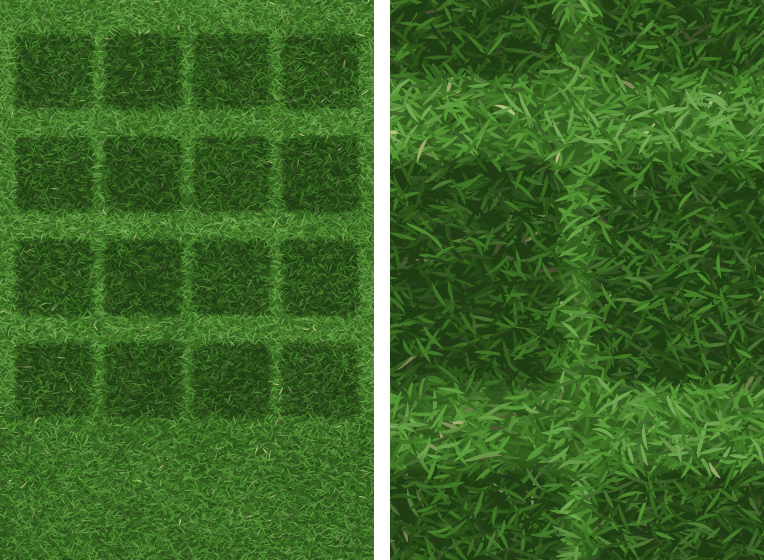
Left, the full canvas; right, a detail of the centre.
A WebGL 2 fragment shader for this texture:

```glsl
#version 300 es
precision highp float;

uniform vec2 u_resolution;
out vec4 outColor;

// Lengths are fractions of the canvas width
const vec2 GRID_COUNT = vec2(4.0, 4.0);
const vec2 FIRST_CENTER = vec2(0.1455, 0.480);
const vec2 PITCH = vec2(0.2370, 0.2752);
const vec2 HALF_SIZE = vec2(0.103, 0.101);
const float CORNER = 0.022;
const float EDGE_SOFTNESS = 0.010;

const int LAYERS = 8;
const float CELL = 0.0165;
const float BLADE_HALF_WIDTH = 0.0017;
const float BLADE_BEND = 0.45;
const float ANGLE_SPREAD = 2.7;
const float SHADE_SPREAD = 0.66;
const float OLIVE_SHARE = 0.24;
const float STRAW_SHARE = 0.012;

const float PATH_TONE = 0.67;
const float SQUARE_TONE = 0.32;
const float LOWER_TONE = 0.56;
const float PATCH_TONE = 0.18;

const vec3 DEEP = vec3(0.12, 0.24, 0.07);
const vec3 DARK = vec3(0.18, 0.34, 0.10);
const vec3 MID = vec3(0.25, 0.47, 0.15);
const vec3 BRIGHT = vec3(0.34, 0.60, 0.21);
const vec3 PALE = vec3(0.46, 0.67, 0.34);
const vec3 OLIVE = vec3(0.30, 0.45, 0.21);
const vec3 STRAW = vec3(0.58, 0.62, 0.40);

float hash(vec2 p) {
  return fract(sin(dot(p, vec2(127.1, 311.7))) * 43758.5453);
}

float noise(vec2 p) {
  vec2 i = floor(p), f = fract(p);
  f = f * f * (3.0 - 2.0 * f);
  return mix(mix(hash(i), hash(i + vec2(1, 0)), f.x),
             mix(hash(i + vec2(0, 1)), hash(i + vec2(1, 1)), f.x), f.y);
}

float roundedBox(vec2 p, vec2 halfSize, float radius) {
  vec2 q = abs(p) - halfSize + radius;
  return length(max(q, 0.0)) + min(max(q.x, q.y), 0.0) - radius;
}

// Lawn brightness: darker squares between light paths
float lawnTone(vec2 p) {
  vec2 id = clamp(round((p - FIRST_CENTER) / PITCH), vec2(0.0), GRID_COUNT - 1.0);
  float d = roundedBox(p - FIRST_CENTER - id * PITCH, HALF_SIZE, CORNER);
  float inside = 1.0 - smoothstep(-EDGE_SOFTNESS, EDGE_SOFTNESS, d);
  float ground = mix(LOWER_TONE, PATH_TONE, smoothstep(0.30, 0.48, p.y));
  float square = SQUARE_TONE + 0.06 * (hash(id + 3.0) - 0.5);
  return mix(ground, square, inside);
}

vec3 grassRamp(float v) {
  vec3 c = mix(DEEP, DARK, smoothstep(0.0, 0.28, v));
  c = mix(c, MID, smoothstep(0.28, 0.52, v));
  c = mix(c, BRIGHT, smoothstep(0.52, 0.76, v));
  return mix(c, PALE, smoothstep(0.76, 1.0, v));
}

void main() {
  vec2 p = gl_FragCoord.xy / u_resolution.x;
  float pixel = 1.0 / u_resolution.x;
  float patches = 0.6 * noise(p * 9.0) + 0.4 * noise(p * 28.0) - 0.5;
  float clump = noise(p * 14.0 + 40.0) - 0.5;
  vec3 color = grassRamp(lawnTone(p) - 0.3);

  // Overlapping blades, from shaded roots to lit tips
  for (int layer = 0; layer < LAYERS; layer++) {
    float level = float(layer);
    vec2 shift = level * vec2(0.37, 0.71);
    float depth = mix(-0.24, 0.05, level / float(LAYERS - 1));
    vec2 home = floor(p / CELL + shift);
    for (int k = 0; k < 9; k++) {
      vec2 cell = home + vec2(k % 3 - 1, k / 3 - 1);
      vec2 seed = cell + level * 17.3;
      vec2 center = cell + vec2(hash(seed), hash(seed + 5.2)) - shift;
      center *= CELL;

      // Tapered, slightly curved blade in its own axes
      float angle = (hash(seed + 9.7) - 0.5) * ANGLE_SPREAD + clump * 0.5;
      vec2 axis = vec2(cos(angle), sin(angle));
      vec2 d = p - center;
      float reach = CELL * mix(0.5, 0.95, hash(seed + 13.1));
      float along = dot(d, axis) / reach;
      float bend = (hash(seed + 21.9) - 0.5) * BLADE_BEND * reach;
      float across = dot(d, vec2(-axis.y, axis.x)) + bend * along * along;
      float width = BLADE_HALF_WIDTH * (1.0 - along * along);
      float cover = clamp((width - abs(across)) / pixel + 0.5, 0.0, 1.0);
      cover *= 1.0 - smoothstep(0.85, 1.0, abs(along));

      // Shade and tint of this blade
      float shade = lawnTone(center) + depth + patches * PATCH_TONE
                  + (hash(seed + 31.3) - 0.5) * SHADE_SPREAD;
      vec3 blade = grassRamp(shade);
      float tint = hash(seed + 43.7);
      float lit = clamp(shade + 0.45, 0.5, 1.3);
      blade = mix(blade, OLIVE * lit, 0.75 * step(tint, OLIVE_SHARE));
      blade = mix(blade, STRAW * lit, step(tint, STRAW_SHARE));
      color = mix(color, blade, cover);
    }
  }
  outColor = vec4(color, 1.0);
}
```
